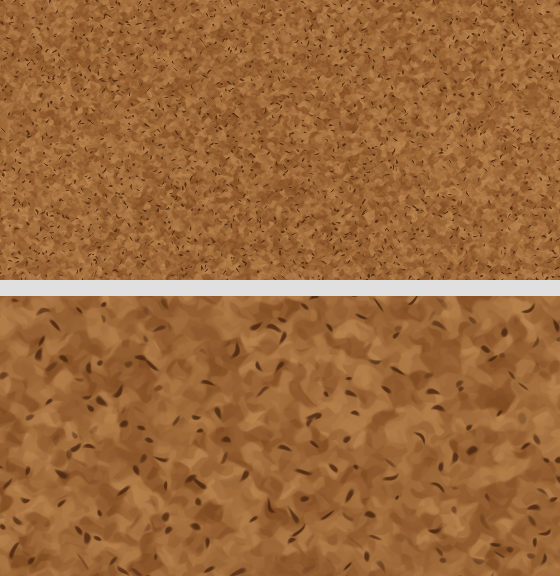
Top, the full canvas; bottom, a detail of the centre.
Give the GLSL for this texture, as a Shadertoy shader.

```glsl
vec3 hash3(vec2 p) {
    vec3 q = fract(p.xyx * vec3(0.1031, 0.1030, 0.0973));
    q += dot(q, q.yxz + 33.33);
    return fract((q.xxy + q.yzz) * q.zyx);
}

mat2 rotation(float angle) {
    float c = cos(angle), s = sin(angle);
    return mat2(c, s, -s, c);
}

// Cellular chips, each with its own direction and tone, blended at the rims
float grainTone(vec2 p) {
    vec2 cell = floor(p);
    float tone = 0.0, total = 0.0;
    for (int y = -1; y <= 1; y++)
    for (int x = -1; x <= 1; x++) {
        vec2 id = cell + vec2(x, y);
        vec3 h = hash3(id);
        vec3 k = hash3(id + 217.0);
        vec2 offset = p - id - 0.1 - 0.8 * h.xy;
        offset = rotation((k.x - 0.5) * 2.6) * offset;
        float weight = exp(-14.0 * length(offset * vec2(0.75, 1.35)));
        tone += weight * h.z;
        total += weight;
    }
    return tone / total - 0.5;
}

// Sparse dark slivers of bark in the gaps
float barkFlecks(vec2 p) {
    vec2 cell = floor(p);
    float cover = 0.0;
    for (int y = -1; y <= 1; y++)
    for (int x = -1; x <= 1; x++) {
        vec2 id = cell + vec2(x, y);
        vec3 h = hash3(id + 71.0);
        vec3 k = hash3(id + 409.0);
        vec2 offset = rotation((k.x - 0.5) * 2.8) * (p - id - h.xy);
        vec2 radius = vec2(mix(0.18, 0.44, k.y), mix(0.10, 0.17, k.z));
        float sliver = 1.0 - smoothstep(0.55, 1.45, length(offset / radius));
        cover = max(cover, sliver * smoothstep(0.58, 0.85, h.z));
    }
    return cover;
}

void mainImage(out vec4 fragColor, in vec2 fragCoord) {
    vec2 p = fragCoord / iResolution.y;

    // Uneven outlines for the chips
    vec2 warped = p + 0.0025 * sin(p.yx * vec2(173.0, 191.0) + 2.0 * sin(p * 67.0));

    // Broad, faint drift of brightness
    float drift = sin(p.x * 3.1 + 1.4 * sin(p.y * 2.7) + 0.9)
                + 0.6 * sin(p.y * 6.3 - p.x * 4.2);

    float tone = 0.61 + 0.03 * drift;
    tone += 0.62 * grainTone(warped * 47.0);
    tone += 0.36 * grainTone(warped * 89.0 + 31.0);

    vec3 cork = mix(vec3(0.48, 0.27, 0.11), vec3(0.71, 0.50, 0.29), tone);
    vec3 bark = vec3(0.29, 0.15, 0.06);
    cork = mix(cork, bark, 0.85 * barkFlecks(warped * 50.0 + 13.0));

    fragColor = vec4(cork, 1.0);
}
```
